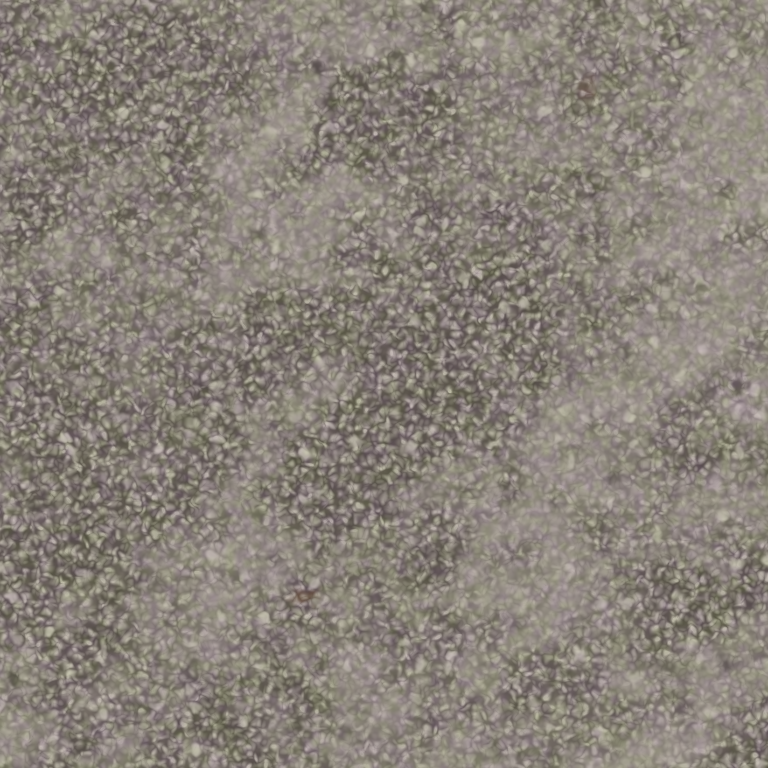
Write a three.js fragment shader that draws this texture.

```glsl
// Dusty gravel ground: soft fine grit in dark patches, pale dust and scattered pebbles.
varying vec2 vUv;

const vec3 GAP_COLOR = vec3(0.355, 0.325, 0.30);
const vec3 GRAIN_COLOR = vec3(0.70, 0.675, 0.63);
const vec3 DUST_COLOR = vec3(0.65, 0.62, 0.585);
const vec3 PEBBLE_COLOR = vec3(0.77, 0.745, 0.70);
const vec3 RUST_COLOR = vec3(0.43, 0.30, 0.21);

const float GRAIN_SCALE = 82.0;
const float SMALL_GRAIN_SCALE = 130.0;
const float PEBBLE_SCALE = 34.0;
const float STAIN_SCALE = 6.0;
const float PIT_SCALE = 20.0;

float hash(vec2 p) {
  return fract(sin(dot(p, vec2(127.1, 311.7))) * 43758.545);
}

vec2 hash2(vec2 p) {
  return vec2(hash(p), hash(p + 57.3));
}

mat2 rotation(float angle) {
  float c = cos(angle), s = sin(angle);
  return mat2(c, -s, s, c);
}

float noise(vec2 p) {
  vec2 cell = floor(p), f = fract(p);
  f = f * f * (3.0 - 2.0 * f);
  float low = mix(hash(cell), hash(cell + vec2(1.0, 0.0)), f.x);
  float high = mix(hash(cell + vec2(0.0, 1.0)), hash(cell + vec2(1.0, 1.0)), f.x);
  return mix(low, high, f.y);
}

float fbm(vec2 p) {
  float sum = 0.0, amplitude = 0.5;
  for (int i = 0; i < 4; i++) {
    sum += amplitude * noise(p);
    p = rotation(0.6) * p * 2.1 + 17.0;
    amplitude *= 0.6;
  }
  return sum / 1.088;
}

// Highest of the soft, randomly turned ovals present in a share of the cells.
float scatter(vec2 p, float share, float inner, float outer) {
  vec2 cell = floor(p), f = fract(p);
  float height = 0.0;
  for (int y = -1; y <= 1; y++) {
    for (int x = -1; x <= 1; x++) {
      vec2 o = vec2(float(x), float(y));
      vec2 id = cell + o;
      vec2 q = rotation(6.283 * hash(id + 3.1)) * (f - o - hash2(id + 9.4));
      q.y *= 1.0 + 0.7 * hash(id + 5.8);
      float dome = 1.0 - smoothstep(inner, outer, length(q));
      dome *= 0.45 + 0.55 * hash(id + 7.2);
      height = max(height, dome * step(hash(id + 1.6), share));
    }
  }
  return height;
}

void main() {
  vec2 uv = vUv;
  vec2 wobble = vec2(noise(uv * 110.0), noise(uv * 110.0 + 40.0)) - 0.5;

  // Broken grit patches along a rising diagonal, fading at upper right
  vec2 patchUv = rotation(0.55) * uv;
  float patches = fbm(patchUv * vec2(7.0, 10.0) + 4.0);
  patches += 0.3 * (noise(uv * 36.0 + 12.0) - 0.5);
  float corner = smoothstep(0.9, 1.9, uv.x + uv.y);
  float grit = smoothstep(0.2, 0.74, patches + 0.04 - 0.2 * corner);

  // Two sizes of grain over dark gaps
  float large = scatter(uv * GRAIN_SCALE + wobble * 0.5, 1.0, 0.08, 0.72);
  float small = scatter(uv * SMALL_GRAIN_SCALE + wobble * 0.6 + 70.0, 1.0, 0.08, 0.75);
  float relief = 0.68 * large + 0.38 * small;
  relief = clamp(0.48 + 1.25 * (relief - 0.37), 0.0, 1.0);
  vec3 gritColor = mix(GAP_COLOR, GRAIN_COLOR, relief);

  // Dust with a finer, fainter mottling
  float mottle = 0.6 * noise(uv * 170.0) + 0.4 * noise(uv * 70.0) - 0.5;
  vec3 color = mix(DUST_COLOR, gritColor, 0.3 + 0.7 * grit);
  color *= 1.0 + 0.22 * mottle;

  // Pale pebbles, rare rusty stains and dark pits
  vec2 bent = wobble * 0.2;
  float pebble = scatter(uv * PEBBLE_SCALE + bent, 0.24, 0.1, 0.36);
  color = mix(color, PEBBLE_COLOR * (1.0 + 0.15 * mottle), 0.8 * pebble);
  float stain = scatter(uv * STAIN_SCALE + bent * 0.4, 0.07, 0.02, 0.17);
  color = mix(color, RUST_COLOR, 0.6 * stain * (1.0 - 0.6 * relief));
  float pit = scatter(uv * PIT_SCALE + bent + 31.0, 0.06, 0.02, 0.36);
  color = mix(color, GAP_COLOR * 0.8, 0.7 * pit * (1.0 - 0.7 * relief));

  // Grain-sized drift between pinkish and olive tints
  float tint = 0.8 * noise(uv * 90.0 + 8.0) + 0.2 * noise(uv * 30.0) - 0.5;
  color += tint * vec3(0.02, -0.035, 0.08);
  gl_FragColor = vec4(color, 1.0);
}
```
